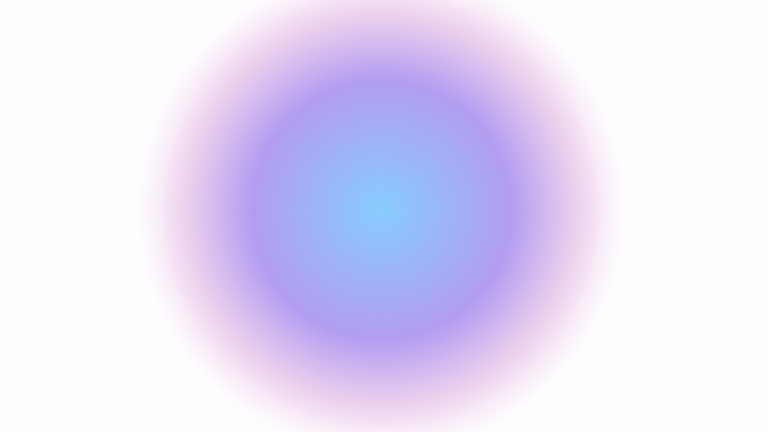
Give the GLSL for this background, as a Shadertoy shader.

```glsl
// Linear step between two radii
float ramp(float start, float end, float r) {
    return clamp((r - start) / (end - start), 0.0, 1.0);
}

// Radial colour stops, from the core outwards
vec3 glowColor(float r) {
    vec3 sky = vec3(0.53, 0.80, 1.00);
    vec3 violet = vec3(0.70, 0.615, 0.945);
    vec3 pink = vec3(0.925, 0.815, 0.93);
    vec3 blush = vec3(0.97, 0.91, 0.965);
    vec3 paper = vec3(0.992, 0.992, 0.997);

    vec3 color = mix(sky, violet, ramp(0.0, 0.30, r));
    color = mix(color, pink, ramp(0.30, 0.45, r));
    color = mix(color, blush, ramp(0.45, 0.51, r));
    return mix(color, paper, smoothstep(0.49, 0.575, r));
}

void mainImage(out vec4 fragColor, in vec2 fragCoord) {
    // Height-based units, centred on the glow
    vec2 p = (fragCoord - 0.5 * iResolution.xy) / iResolution.y;
    float r = length(p - vec2(-0.006, 0.014));

    fragColor = vec4(glowColor(r), 1.0);
}
```
